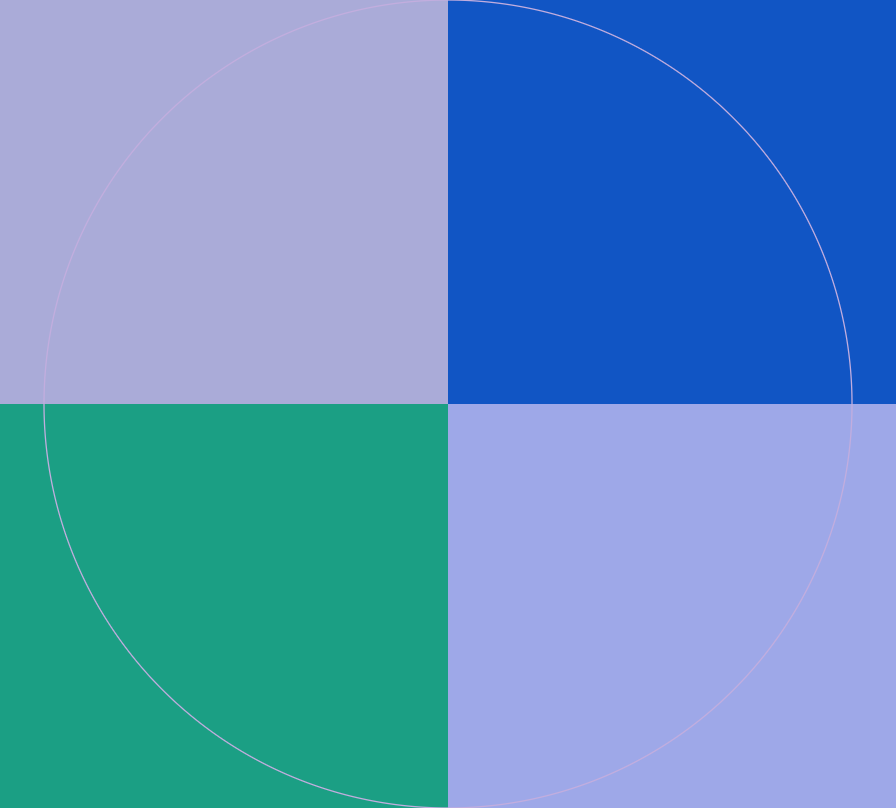
This background is drawn by a Shadertoy shader. Its source:

```glsl
// Four flat colour quadrants with a thin pale circle spanning the canvas height

// Antialiased coverage of a signed distance, negative inside
float coverage(float dist, float pixel) {
    return clamp(0.5 - dist / pixel, 0.0, 1.0);
}

void mainImage(out vec4 fragColor, in vec2 fragCoord) {
    // Centred coordinates, one unit per canvas height
    vec2 p = (fragCoord - 0.5 * iResolution.xy) / iResolution.y;
    float pixel = 1.0 / iResolution.y;

    // Quadrants
    float right = coverage(-p.x, pixel);
    float top = coverage(-p.y, pixel);
    vec3 lower = mix(vec3(0.104, 0.624, 0.518), vec3(0.620, 0.659, 0.910), right);
    vec3 upper = mix(vec3(0.667, 0.671, 0.847), vec3(0.065, 0.332, 0.770), right);
    vec3 color = mix(lower, upper, top);

    // Circle outline
    float ring = abs(length(p) - 0.5) - 0.0008;
    color = mix(color, vec3(0.76, 0.68, 0.87), coverage(ring, pixel));

    fragColor = vec4(color, 1.0);
}
```
